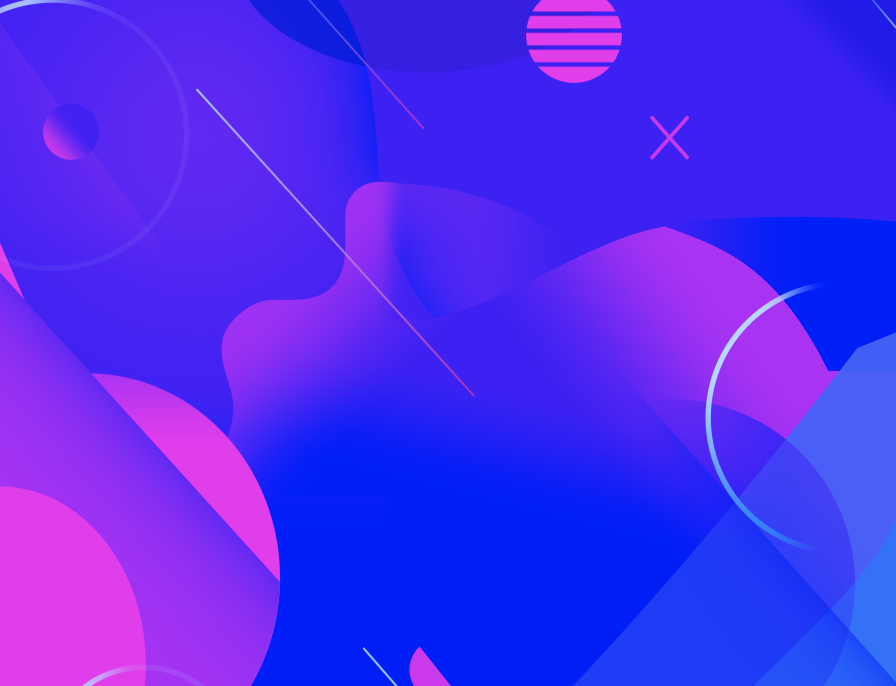
Give the GLSL for this background, as a Shadertoy shader.

```glsl
#define HEIGHT 5.88
#define INDIGO vec3(.24,.13,.95)
#define VIOLET vec3(.38,.16,.95)
#define PURPLE vec3(.66,.2,.95)
#define PINK vec3(.88,.24,.92)
#define BLUE vec3(0,.12,.97)
#define NAVY vec3(.02,.11,.85)
#define SKY vec3(.27,.38,.96)
#define PALE vec3(.72,.85,1)

// Cubic through four values spaced evenly from a to b
float cubic(float a, float b, vec4 k, float v) {
  float s = clamp(3.*(v-a)/(b-a), 0., 3.), s1 = s-1., s2 = s-2., s3 = s-3.;
  return dot(k, vec4(-s1*s2*s3/3., s*s2*s3, -s*s1*s3, s*s1*s2/3.))/2.;
}
float fill(float d) {
  float px = .7*HEIGHT/iResolution.y;
  return smoothstep(px, -px, d);
}
float ellipse(vec2 p, vec2 c, vec2 r) {
  return (length((p-c)/r)-1.)*min(r.x, r.y);
}
float roundBox(vec2 p, vec2 b, float r) {
  vec2 q = abs(p)-b+r;
  return length(max(q, 0.))+min(max(q.x, q.y), 0.)-r;
}
float smoothMin(float a, float b, float k) {
  float h = max(k-abs(a-b), 0.)/k;
  return min(a, b)-h*h*k*.25;
}
float glow(vec2 p, vec2 c, float r) {
  return exp(-dot(p-c, p-c)/(r*r));
}
float ring(vec2 p, vec2 c, float r) {
  return fill(abs(length(p-c)-r)-.023);
}
// Line whose colour runs from one end to the other
vec3 stroke(vec3 col, vec2 p, vec2 a, vec2 b, vec3 from, vec3 to, float width) {
  vec2 d = b-a;
  float t = clamp(dot(p-a, d)/dot(d, d), 0., 1.);
  return mix(col, mix(from, to, t), .85*fill(length(p-a-d*t)-width));
}

vec3 backdrop(vec2 p) {
  float fold = p.x-cubic(5.88, 3.18, vec4(2.9,3.2,3.29,3.7), p.y);
  float left = fill(fold);
  vec3 col = mix(INDIGO, VIOLET, left*glow(p, vec2(1.7,4.7), 1.5));
  float slant = dot(p-vec2(0,5.68), vec2(.81,.586));
  col = mix(col, PURPLE, .2*fill(slant)*exp(slant/.7)*smoothstep(3.5, 4.2, p.y));
  // Raised lobe and shadows beside the fold
  float lobeY = cubic(3.22, 4.9, vec4(4.32,4.27,4.11,3.76), p.x);
  col = mix(col, VIOLET, .8*fill(p.y-lobeY)*(1.-left)*smoothstep(4.95, 4., p.x));
  col = mix(col, BLUE, .75*left*exp(min(fold, 0.)/.25)*smoothstep(3.8, 4.7, p.y));
  col = mix(col, BLUE, .6*(1.-left)*exp(-max(fold, 0.)/.3)*smoothstep(4.4, 3.7, p.y));
  float dome = fill(ellipse(p, vec2(3.65,6.28), vec2(1.65,1.02)));
  col = mix(col, mix(vec3(.2,.12,.86), NAVY, left), .8*dome);
  // Blue corner, right arch and floor
  float corner = dot(p-vec2(6.9,5.88), vec2(.716,.698));
  col = mix(col, vec3(.1,.1,.9), .8*smoothstep(-.25, .15, corner));
  float archY = cubic(5.6, 7.68, vec4(3.96,4.01,4.02,3.98), p.x);
  col = mix(col, BLUE, fill(p.y-archY)*smoothstep(5.6, 6.9, p.x));
  return mix(col, BLUE, smoothstep(2.6, 1.3, p.y));
}

vec3 centralBody(vec3 col, vec2 p) {
  float finger = roundBox(p-vec2(3.28,3.6), vec2(.32,.72), .28);
  float wave = .05*cos(6.283*(p.y-2.38));
  float base = roundBox(p-vec2(2.83+wave, 2.47), vec2(.88,.84), .35);
  float crestY = p.x < 5.7 ? cubic(3.55, 5.7, vec4(3.13,3.34,3.69,3.94), p.x)
    : cubic(5.7, 7.1, vec4(3.94,3.75,3.4,2.7), p.x);
  float hill = max(p.y-crestY, 3.3-p.x);
  float body = fill(min(smoothMin(finger, base, .45), hill));
  vec3 tint = mix(BLUE, INDIGO, smoothstep(1.6, 2.7, p.y+.25*(p.x-4.)));
  float leftGlow = smoothstep(1.4, 0., dot(p-vec2(1.95,3), vec2(.73,-.68)));
  float rightGlow = smoothstep(.2, 1.9, dot(p-vec2(4.3,2.7), vec2(.8,.6)));
  tint = mix(tint, PURPLE, max(.9*leftGlow, rightGlow));
  // The finger thins out past the fold
  float thin = smoothstep(3.22, 3.5, p.x)*smoothstep(3., 3.25, p.y)*step(0., hill);
  return mix(col, tint, body*(1.-thin));
}

vec3 rightWaves(vec3 col, vec2 p) {
  float lobe = fill(length(p-vec2(5.75,.88))-1.58);
  col = mix(col, BLUE, .6*lobe*smoothstep(5.4, 6.8, p.x));
  float waveX = cubic(3.03, 0., vec4(7.45,6.66,5.82,4.91), p.y);
  float wave = fill(max(waveX-p.x, p.y-3.03+.4*(7.68-p.x)));
  col = mix(col, SKY, wave*mix(.95, .45, lobe));
  float wedgeX = cubic(1.43, 0., vec4(7.68,7.38,6.94,6.46), p.y);
  float wedge = fill(max(wedgeX-p.x, p.y-1.43));
  col = mix(col, vec3(.2,.45,.97), wedge*mix(.9, .45, lobe));
  float crease = dot(p-vec2(5,3.03), vec2(.746,.667));
  float shadow = fill(crease)*exp(min(crease, 0.)/.35);
  return mix(col, BLUE, .5*shadow*smoothstep(5.1, 6.2, p.x));
}

vec3 leftBlobs(vec3 col, vec2 p) {
  float crease = dot(p-vec2(.78,2.68), vec2(.741,.671));
  float mound = ellipse(p, vec2(.75,.93), vec2(1.65,1.75));
  col = mix(col, mix(PURPLE, PINK, smoothstep(2.8, 2., p.y)), fill(mound));
  col = mix(col, PINK, fill(max(p.y-3.8+2.33*p.x, -crease)));
  vec3 shade = mix(PURPLE, VIOLET, exp(min(crease, 0.)/.45));
  col = mix(col, shade, fill(max(crease, min(mound, p.x-.78))));
  float front = fill(ellipse(p, vec2(0,.18), vec2(1.25,1.53)));
  return mix(col, PINK, front);
}

vec3 ornaments(vec3 col, vec2 p) {
  // Striped disc and cross
  float gap = abs(fract((p.y-5.4)/.145)-.5)*.145;
  float stripes = mix(1., smoothstep(.01, .028, gap), step(5.28, p.y));
  col = mix(col, PINK, stripes*fill(length(p-vec2(4.92,5.58))-.41));
  col = stroke(col, abs(p-vec2(5.74,4.7)), vec2(0), vec2(.15,.17), PINK, PINK, .016);
  // Half-lit discs
  vec2 d = p-vec2(.61,4.75);
  float lit = smoothstep(.06, -.25, dot(d, vec2(.75,.66)));
  col = mix(col, mix(INDIGO, PINK, lit), .8*fill(length(d)-.24));
  d = p-vec2(3.78,.14);
  col = mix(col, PINK, .9*fill(max(length(d)-.27, dot(d, vec2(.78,.62))+.02)));
  // Rings
  col = mix(col, PALE, ring(p, vec2(.45,4.73), 1.15)*(.07+.8*glow(p, vec2(.15,5.85), .45)));
  vec3 arc = mix(vec3(.2,.5,.97), PALE, smoothstep(1.2, 2.8, p.y));
  col = mix(col, arc, ring(p, vec2(7.22,2.3), 1.15)*smoothstep(7.1, 6.5, p.x));
  col = mix(col, PALE, ring(p, vec2(1.23,-.67), .83)*(.12+.7*smoothstep(1.2, .7, p.x)));
  // Slanted lines
  col = stroke(col, p, vec2(1.69,5.11), vec2(4.06,2.49), PALE, PINK*.8, .009);
  col = stroke(col, p, vec2(2.65,5.88), vec2(3.63,4.78), SKY, PINK*.85, .008);
  col = stroke(col, p, vec2(3.12,.32), vec2(3.45,-.06), PALE, PALE, .009);
  return stroke(col, p, vec2(7.48,5.88), vec2(7.75,5.56), SKY, PALE, .008);
}

void mainImage(out vec4 fragColor, in vec2 fragCoord) {
  vec2 p = fragCoord/iResolution.y*HEIGHT;
  vec3 col = centralBody(backdrop(p), p);
  col = leftBlobs(rightWaves(col, p), p);
  fragColor = vec4(ornaments(col, p), 1);
}
```
